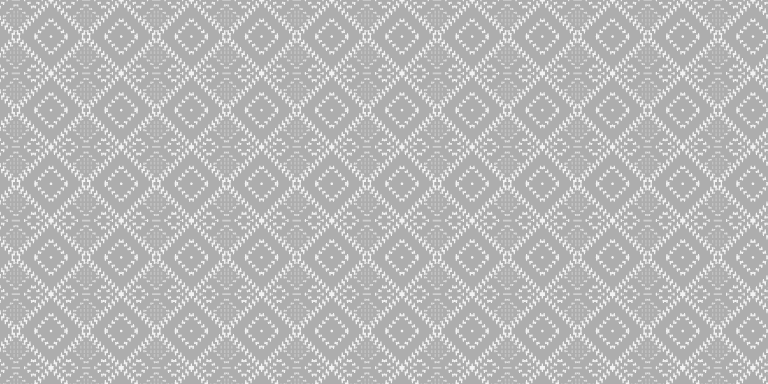
A WebGL 1 fragment shader for this pattern:

```glsl
precision highp float;
// Woven grey lattice of toothed diamonds with comb-filled and small diamonds between.

uniform vec2 u_resolution;

// Lengths below CELL and ORIGIN are fractions of one repeat.
const vec2 CELL = vec2(0.1828, 0.1917);    // repeat size, in canvas heights
const vec2 ORIGIN = vec2(0.1328, 0.138);   // centre of one main diamond
const vec3 GROUND = vec3(0.68);
const vec3 THREAD = vec3(0.95);
const float TEETH = 20.0;                  // tooth columns per repeat
const float LATTICE_RADIUS = 0.5;
const float MAIN_RADIUS = 0.225;
const float SMALL_RADIUS = 0.105;
const float COMB_RADIUS = 0.185;
const float LATTICE_TOOTH = 0.058;
const float MAIN_TOOTH = 0.045;
const float SMALL_TOOTH = 0.04;
const float COMB_TOOTH = 0.028;
const float TOOTH_WIDTH = 0.56;            // share of a column at the root
const float COMB_STRENGTH = 0.75;
const float STRIPE_STRENGTH = 0.3;
const float DOT_RADIUS = 0.018;
const int SAMPLES = 4;                     // antialiasing grid per axis

// One row of tapered vertical teeth along a diamond edge.
// side is +1 for outward teeth and -1 for inward ones.
float toothRow(vec2 q, float radius, float size, float side, float phase) {
  float column = q.x * TEETH + phase;
  float root = (floor(column) + 0.5 - phase) / TEETH;
  float along = side * (root + q.y - radius) / size;
  float halfWidth = 0.5 * TOOTH_WIDTH * (1.0 - 0.5 * along);
  float across = abs(fract(column) - 0.5);
  return step(0.0, along) * step(along, 1.0) * step(across, halfWidth);
}

// Staggered teeth on both sides of a diamond edge.
float toothedDiamond(vec2 q, float radius, float size, float inner) {
  float outward = toothRow(q, radius, size, 1.0, 0.0);
  float inward = toothRow(q, radius, size * inner, -1.0, 0.5);
  return max(outward, inward);
}

// Dotted diamond holding thin, broken vertical stripes.
float combDiamond(vec2 q) {
  float edge = COMB_STRENGTH * toothedDiamond(q, COMB_RADIUS, COMB_TOOTH, 0.7);
  float inside = step(q.x + q.y, COMB_RADIUS - 0.05);
  float stripe = step(abs(fract(q.x * TEETH) - 0.5), 0.2);
  float dash = step(0.25, fract(q.y * TEETH));
  return max(edge, STRIPE_STRENGTH * inside * stripe * dash);
}

// Thread coverage at a point given in canvas heights.
float weave(vec2 point) {
  vec2 cell = fract((point - ORIGIN) / CELL + 0.5) - 0.5;
  vec2 q = abs(cell);

  // Continuous lattice and the open diamond in each field
  float ink = toothedDiamond(q, LATTICE_RADIUS, LATTICE_TOOTH, 1.0);
  ink = max(ink, toothedDiamond(q, MAIN_RADIUS, MAIN_TOOTH, 0.65));
  ink = max(ink, step(length(q), DOT_RADIUS));

  // Alternate fields split into comb diamonds and small outlines
  ink = max(ink, combDiamond(abs(q - vec2(0.5, 0.25))));
  vec2 small = abs(q - vec2(0.25, 0.5));
  ink = max(ink, toothedDiamond(small, SMALL_RADIUS, SMALL_TOOTH, 0.7));

  // Short dashes in the middle of the split field
  vec2 middle = abs(q - vec2(0.5));
  float dashes = step(middle.x, 0.06) * step(middle.y, 0.012);
  return max(ink, 0.5 * dashes);
}

void main() {
  float coverage = 0.0;
  for (int j = 0; j < SAMPLES; j++) {
    for (int i = 0; i < SAMPLES; i++) {
      vec2 offset = (vec2(float(i), float(j)) + 0.5) / float(SAMPLES) - 0.5;
      coverage += weave((gl_FragCoord.xy + offset) / u_resolution.y);
    }
  }
  coverage /= float(SAMPLES * SAMPLES);
  gl_FragColor = vec4(mix(GROUND, THREAD, coverage), 1.0);
}
```
